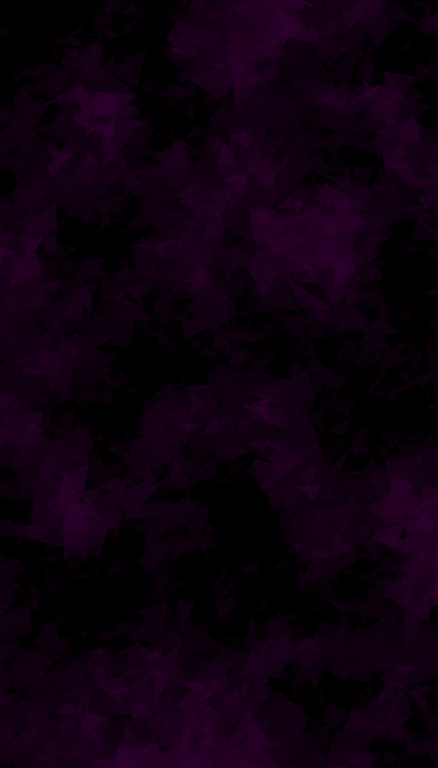
Write a WebGL 2 fragment shader that draws this background.

```glsl
#version 300 es
precision highp float;
// Translucent violet shards heaped on black. Layers of scattered triangles, from
// large to small, are painted over one another; each takes one flat tone from a
// cloudy noise field at its centre, so that bright and black clusters form.

uniform vec2 u_resolution;
out vec4 outColor;

const float TAU = 6.2831853;
const int LAYERS = 6;
const int SHARDS_PER_CELL = 2;
const vec3 VIOLET = vec3(1.0, 0.0, 1.0);

// Three random values in 0..1 from a cell and a seed
vec3 hash3(vec2 cell, float seed) {
    vec3 q = fract(vec3(cell.xyx + seed * 17.31) * vec3(0.1031, 0.1030, 0.0973));
    q += dot(q, q.yxz + 33.33);
    return fract((q.xxy + q.yzz) * q.zyx);
}

float valueNoise(vec2 p, float seed) {
    vec2 i = floor(p);
    vec2 f = fract(p);
    f = f * f * (3.0 - 2.0 * f);
    float low = mix(hash3(i, seed).x, hash3(i + vec2(1, 0), seed).x, f.x);
    float high = mix(hash3(i + vec2(0, 1), seed).x, hash3(i + vec2(1, 1), seed).x, f.x);
    return mix(low, high, f.y);
}

float cloud(vec2 p) {
    return 0.55 * valueNoise(p * 5.2, 3.0) + 0.45 * valueNoise(p * 11.0, 8.0);
}

// Brightness steps: black, a wide dark plateau, then two rarer lights
float toneOf(float level) {
    return 0.060 * smoothstep(0.37, 0.41, level)
         + 0.050 * smoothstep(0.58, 0.66, level)
         + 0.060 * smoothstep(0.70, 0.84, level);
}

vec2 rotate(vec2 p, float angle) {
    float c = cos(angle);
    float s = sin(angle);
    return vec2(c * p.x - s * p.y, s * p.x + c * p.y);
}

// Signed distance to the line a-b, positive on its right-hand side
float edgeDistance(vec2 p, vec2 a, vec2 b) {
    vec2 along = normalize(b - a);
    return dot(p - a, vec2(along.y, -along.x));
}

// Corner of a stretched, tilted triangle that fits the unit circle
vec2 corner(float angle, float radius, float squash, float tilt) {
    return rotate(radius * vec2(cos(angle), squash * sin(angle)), tilt);
}

// Coverage of one random shard, fading a little towards its first corner
float shard(vec2 p, vec3 shape, vec3 pose, float blur) {
    float squash = mix(0.25, 0.95, pose.x);
    float tilt = 0.4 + (pose.y - 0.5) * 2.2;
    float turn = shape.x * TAU;
    vec2 a = corner(turn, 0.98, squash, tilt);
    vec2 b = corner(turn + TAU / 3.0 + shape.y - 0.5, mix(0.6, 0.98, pose.z), squash, tilt);
    vec2 c = corner(turn + TAU / 1.5 + shape.z - 0.5, mix(0.5, 0.95, shape.y), squash, tilt);
    float d = max(edgeDistance(p, a, b), max(edgeDistance(p, b, c), edgeDistance(p, c, a)));
    float fade = mix(1.0, 0.8, clamp(dot(p, a) / dot(a, a), 0.0, 1.0));
    return fade * (1.0 - smoothstep(-blur, blur, d));
}

// Paint one layer of shards over the tone already there
float paintLayer(float tone, vec2 uv, float scale, float seed, float opacity, float density) {
    vec2 p = uv * scale;
    vec2 home = floor(p);
    float blur = 0.6 * scale / u_resolution.x;
    for (int y = -1; y <= 1; y++)
    for (int x = -1; x <= 1; x++)
    for (int k = 0; k < SHARDS_PER_CELL; k++) {
        vec2 cell = home + vec2(x, y);
        float id = seed + float(k) * 5.0;
        vec3 place = hash3(cell, id);
        vec3 look = hash3(cell, id + 4.3);
        if (look.z > density) continue;
        vec3 shape = hash3(cell, id + 1.7);
        vec3 pose = hash3(cell, id + 3.1);
        vec2 centre = cell + place.xy;
        float level = cloud(centre / scale) + 0.38 * (look.x - 0.5);
        float alpha = opacity * mix(0.55, 1.0, look.y) * shard(p - centre, shape, pose, blur);
        tone = mix(tone, toneOf(level), alpha);
    }
    return tone;
}

void main() {
    vec2 uv = gl_FragCoord.xy / u_resolution.x;
    float tone = 0.5 * toneOf(cloud(uv));
    float scale = 3.4;
    for (int i = 0; i < LAYERS; i++) {
        float depth = float(i) / float(LAYERS - 1);
        float opacity = mix(0.9, 0.65, depth);
        float density = mix(1.0, 0.4, depth);
        tone = paintLayer(tone, uv, scale, 11.0 + float(i) * 13.0, opacity, density);
        scale *= 1.5;
    }
    // Deepen faint leftovers to black so the gaps stay crisp
    tone *= smoothstep(0.008, 0.036, tone);
    outColor = vec4(VIOLET * tone, 1.0);
}
```
